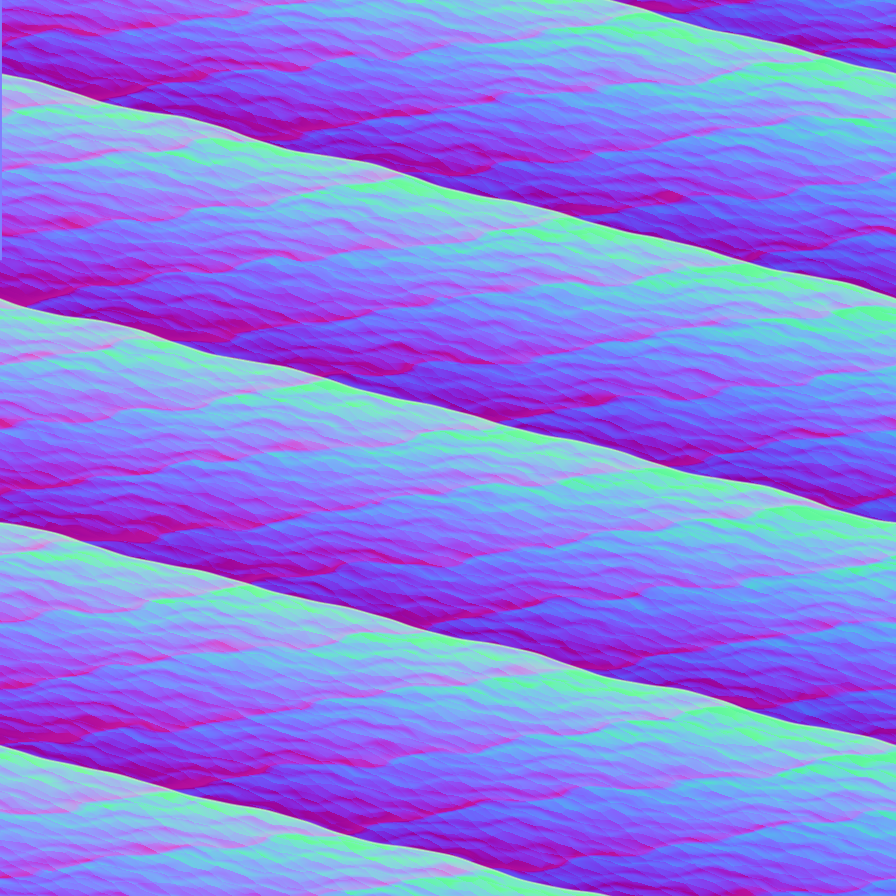
A Shadertoy shader for this texture map:

```glsl
// Tangent-space normal map of a twisted rope: strands, yarns and fine fibers.

const float STRANDS = 4.0;          // strands down the canvas
const float YARNS = 5.5;            // yarns per strand across one canvas width
const float YARN_LEAN = 0.642;      // sideways run of a yarn over one strand
const float TAU = 6.2831853;

vec2 hash2(vec2 p) {
    vec3 q = fract(p.xyx * vec3(0.1031, 0.1030, 0.0973));
    q += dot(q, q.yzx + 33.33);
    return fract((q.xx + q.yz) * q.zy);
}

// Cellular noise: vector from the nearest feature point to p.
vec2 cellOffset(vec2 p) {
    vec2 cell = floor(p), nearest = vec2(2.0);
    for (int j = -1; j <= 1; j++)
    for (int i = -1; i <= 1; i++) {
        vec2 c = cell + vec2(i, j);
        vec2 d = p - c - hash2(c);
        if (dot(d, d) < dot(nearest, nearest)) nearest = d;
    }
    return nearest;
}

// Layered sines that tile over the canvas.
float waves(vec2 p) {
    return 0.5 * sin(TAU * (3.0 * p.x + 5.0 * p.y))
         + 0.3 * sin(TAU * (7.0 * p.x - 11.0 * p.y) + 1.7)
         + 0.2 * sin(TAU * (13.0 * p.x + 23.0 * p.y) + 4.1);
}

// Round cross-section of a strand, with a slow lean across the canvas.
vec2 strandTilt(float across, float x) {
    return vec2(0.06 - 0.22 * (x - 0.5), 0.79 - 1.62 * across + 0.2 * (x - 0.5));
}

// Convex yarn with a sharp crease and a reddish lip beside it.
vec2 yarnTilt(float phase, float soft) {
    float g = fract(phase);
    float crease = smoothstep(0.0, soft, min(g, 1.0 - g));
    float lip = smoothstep(0.84, 0.98, g) * crease;
    return (0.5 - g) * crease * vec2(-0.42, 0.46) + lip * vec2(0.2, -0.08);
}

// Long, nearly level fibers of uneven strength.
vec2 fiberTilt(vec2 p, float warp) {
    float phase = TAU * (52.0 * p.y - 4.0 * p.x + 0.45 * warp);
    float ridge = sin(phase) + 0.35 * sin(2.0 * phase + 3.0 * warp);
    return ridge * (0.8 + 0.3 * warp) * vec2(-0.11, 0.2);
}

// Short slanted hairs twisted across the fibers.
vec2 hairTilt(vec2 p) {
    vec2 d = cellOffset(vec2(p.x * 38.0, (p.y - 0.38 * p.x) * 112.0));
    return d.y * vec2(-0.16, 0.27);
}

vec3 encodeNormal(vec2 tilt) {
    tilt *= min(1.0, 0.975 / max(length(tilt), 0.001));
    return 0.5 + 0.5 * vec3(tilt, sqrt(1.0 - dot(tilt, tilt)));
}

void mainImage(out vec4 fragColor, in vec2 fragCoord) {
    vec2 p = fragCoord / iResolution.xy;
    p.y = 1.0 - p.y;                // measure downward
    float pixel = 1.0 / iResolution.y;

    // Strand coordinates, with an edge slightly bulged by the yarns
    float v = STRANDS * p.y - p.x - 0.333;
    v += 0.01 * sin(TAU * YARNS * (p.x + floor(v + 0.5))) + 0.006 * waves(p);
    float strand = floor(v), across = v - strand;

    // Yarns follow each strand as it wraps around
    float warp = waves(p);
    float yarn = YARNS * (p.x + strand + YARN_LEAN * across - 0.2865);
    yarn += 0.09 * warp + 0.025 * sin(TAU * (52.0 * p.y - 4.0 * p.x));

    vec2 tilt = strandTilt(across, p.x)
              + yarnTilt(yarn, 0.02 + 8.0 * pixel)
              + fiberTilt(p, warp)
              + hairTilt(p);
    vec3 color = encodeNormal(tilt);

    // Pale rim where one strand overlaps the next
    float edge = min(across, 1.0 - across);
    float rim = 1.0 - smoothstep(0.0, 0.004 + STRANDS * pixel, edge);
    color = mix(color, vec3(0.72, 0.95, 0.75), 0.85 * rim);

    // Flat sliver of seam at the upper left
    float seam = (1.0 - smoothstep(0.0015, 0.0015 + pixel, p.x))
               * (1.0 - smoothstep(0.29, 0.29 + pixel, p.y));
    color = mix(color, vec3(0.5, 0.5, 1.0), seam);

    fragColor = vec4(color, 1.0);
}
```
